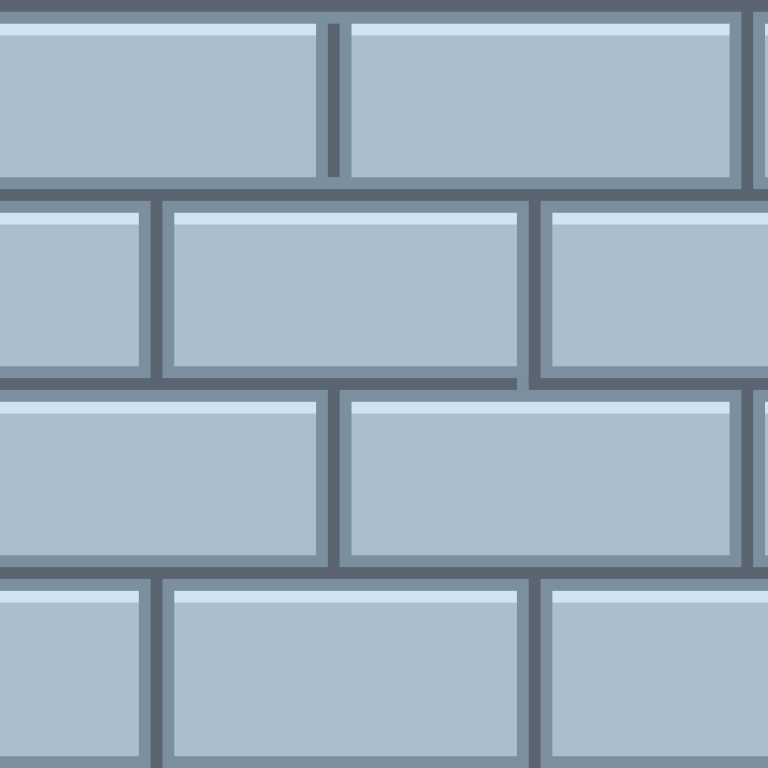
This pattern is drawn by a WebGL 2 fragment shader. Its source:

```glsl
#version 300 es
precision highp float;
// Running-bond wall of flat blue-grey bricks on a grid of 65 by 65 square cells.
// Distances to the nearest bed and head joint give mortar and brick rims;
// a bright strip lights each brick top, and two joints have small flaws.

uniform vec2 u_resolution;
out vec4 outColor;

// Soft coverage of |d| < halfWidth, with an edge one screen pixel wide.
float band(float d, float halfWidth, float pixel) {
    return clamp((halfWidth - abs(d)) / pixel + 0.5, 0.0, 1.0);
}

float box(vec2 p, vec2 center, vec2 halfSize, float pixel) {
    return band(p.x - center.x, halfSize.x, pixel)
         * band(p.y - center.y, halfSize.y, pixel);
}

void main() {
    vec2 uv = gl_FragCoord.xy / u_resolution;
    float pixel = 65.0 / min(u_resolution.x, u_resolution.y);

    // Cell coordinates, y running down, with a quarter-cell shift to the right.
    vec2 p = vec2(uv.x * 65.0 + 0.25, (1.0 - uv.y) * 65.0);

    vec3 face      = vec3(0.665, 0.745, 0.808);
    vec3 rim       = vec3(0.488, 0.562, 0.622);
    vec3 mortar    = vec3(0.355, 0.396, 0.448);
    vec3 highlight = vec3(0.815, 0.890, 0.940);

    // Courses are 16 cells high; the last one keeps an extra cell.
    float course = clamp(floor((p.y - 0.5) / 16.0), 0.0, 3.0);
    float bed = p.y - 0.5 - 16.0 * min(floor((p.y - 0.5) / 16.0 + 0.5), 3.0);

    // Alternate courses differ in joint offset and brick length.
    bool evenCourse = mod(course, 2.0) < 0.5;
    float brickLength = evenCourse ? 35.0 : 32.0;
    float firstJoint = evenCourse ? 28.5 : 13.5;
    float head = mod(p.x - firstJoint + 0.5 * brickLength, brickLength) - 0.5 * brickLength;

    // Lit top strip, then the rim around every brick.
    vec3 color = mix(face, highlight, band(p.y - 16.0 * course - 2.5, 0.5, pixel));
    float rimMask = max(band(head, 1.5, pixel), band(bed, 1.5, pixel));
    rimMask = max(rimMask, band(p.y - 65.0, 1.0, pixel));
    color = mix(color, rim, rimMask);

    // Head joints; one in the top course is bridged by rim at both ends.
    float bridge = box(p, vec2(28.5, 1.25), vec2(1.0, 0.75), pixel)
                 + box(p, vec2(28.5, 15.75), vec2(1.0, 0.75), pixel);
    color = mix(color, mortar, band(head, 0.5, pixel) * (1.0 - bridge));

    // Bed joints, broken once by a rim-coloured notch.
    float notch = box(p, vec2(44.5, 32.5), vec2(0.5, 0.5), pixel);
    color = mix(color, mortar, band(bed, 0.5, pixel) * (1.0 - notch));

    outColor = vec4(color, 1.0);
}
```
